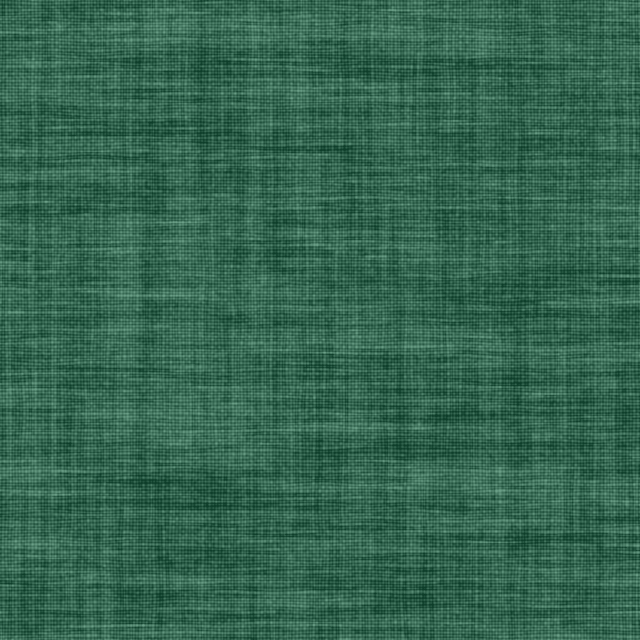
Give the GLSL for this texture, as a Shadertoy shader.

```glsl
// Green slubbed linen: a fine plain weave with uneven, streaky horizontal yarns.

const float TAU = 6.2831853;

float hash(vec2 p) {
    vec3 q = fract(vec3(p.xyx) * 0.1031);
    q += dot(q, q.yzx + 33.33);
    return fract((q.x + q.y) * q.z);
}

float noise(vec2 p) {
    vec2 i = floor(p), f = fract(p);
    f = f * f * (3.0 - 2.0 * f);
    return mix(mix(hash(i), hash(i + vec2(1, 0)), f.x),
               mix(hash(i + vec2(0, 1)), hash(i + vec2(1, 1)), f.x), f.y);
}

// Yarn tone along its length; each yarn has its own phase and is centred on zero
float yarnTone(float along, float yarn, float seed) {
    float phase = 40.0 * hash(vec2(yarn, seed));
    return noise(vec2(along + phase, yarn + seed)) - 0.5;
}

float clothTone(vec2 uv) {
    // Yarns wander slightly and vary in spacing
    vec2 wander = vec2(noise(uv * vec2(90.0, 14.0)), noise(uv * vec2(14.0, 90.0) + 50.0));
    vec2 thread = uv * vec2(196.0, 190.0) + 0.7 * wander;
    vec2 yarn = floor(thread);

    // Rounded yarns, dark gaps and the over-under alternation
    vec2 ridge = -cos(TAU * thread);
    vec2 over = sin(0.5 * TAU * thread);
    float tone = 0.40 + 0.19 * ridge.x + 0.25 * ridge.y + 0.09 * over.x * over.y;

    // Horizontal streaks of several lengths, fainter vertical ones
    tone += 0.42 * yarnTone(uv.x * 7.0, yarn.y, 11.0);
    tone += 0.30 * yarnTone(uv.x * 26.0, yarn.y, 71.0);
    tone += 0.34 * yarnTone(uv.y * 5.0, yarn.x, 307.0);

    // Broad bands and soft clouds of dye
    tone += 0.30 * (noise(uv * vec2(4.0, 52.0) + 7.0) - 0.5);
    tone += 0.22 * (noise(uv * vec2(3.0, 13.0) + 23.0) - 0.5);
    tone += 0.16 * (noise(uv * vec2(48.0, 3.0) + 91.0) - 0.5);

    // Fibre grain
    tone += 0.42 * (noise(uv * vec2(210.0, 260.0) + 130.0) - 0.5);

    // Sparse pale slubs: long thick stretches and short knots
    float slub = smoothstep(0.36, 0.5, yarnTone(uv.x * 15.0, yarn.y, 503.0));
    float knot = smoothstep(0.90, 1.0, noise(uv * vec2(55.0, 130.0) + 211.0));
    return tone + 0.30 * slub * (0.7 + 0.3 * ridge.y) + 0.25 * knot;
}

vec3 dye(float tone) {
    vec3 deepGreen = vec3(0.11, 0.30, 0.22);
    vec3 paleGreen = vec3(0.34, 0.54, 0.45);
    return mix(deepGreen, paleGreen, clamp(tone, -0.25, 1.35));
}

void mainImage(out vec4 fragColor, in vec2 fragCoord) {
    // Average four samples for smooth yarn edges
    vec3 color = vec3(0.0);
    for (int i = 0; i < 4; i++) {
        vec2 offset = vec2(i % 2, i / 2) * 0.5 - 0.25;
        color += 0.25 * dye(clothTone((fragCoord + offset) / iResolution.y));
    }
    fragColor = vec4(color, 1.0);
}
```
